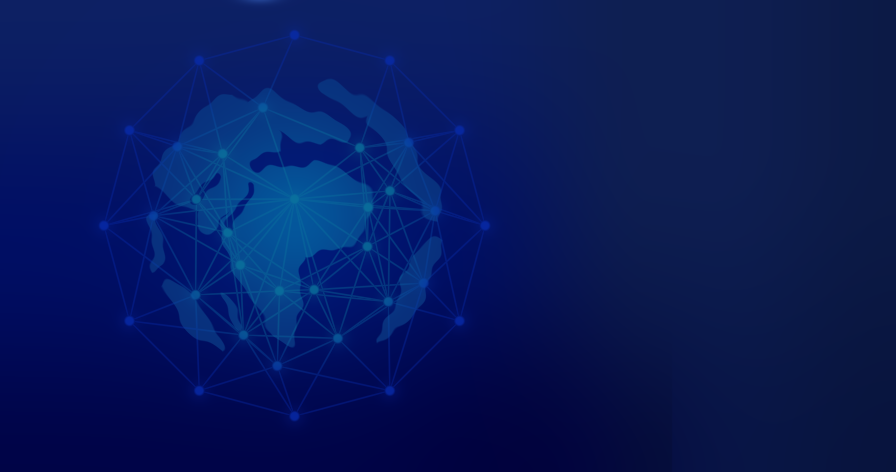
Give the GLSL for this background, as a Shadertoy shader.

```glsl
// A mirrored globe in teal and blue inside a twelve-sided mesh of glowing nodes, on deep navy.

const int NODES = 34;

// Capsule whose radius runs from ra at a to rb at b.
float capsule(vec2 p, vec2 a, vec2 b, float ra, float rb) {
    vec2 pa = p - a, ba = b - a;
    float h = clamp(dot(pa, ba) / dot(ba, ba), 0.0, 1.0);
    return length(pa - ba * h) - mix(ra, rb, h);
}

float ellipse(vec2 p, vec2 radii) {
    return (length(p / radii) - 1.0) * min(radii.x, radii.y);
}

// Signed distance to the continents, on a globe of radius one.
float land(vec2 p) {
    p += 0.018 * sin(p.yx * 17.0 + 1.0) + 0.010 * sin(p.yx * 39.0 + p * 13.0);

    // Large central continent
    float d = ellipse(p - vec2(0.04, 0.12), vec2(0.49, 0.32));
    d = min(d, capsule(p, vec2(-0.21, -0.10), vec2(-0.06, -0.73), 0.29, 0.08));

    // Northern lands and the peninsula
    d = min(d, ellipse(p - vec2(-0.60, 0.52), vec2(0.50, 0.40)));
    d = min(d, capsule(p, vec2(-0.20, 0.78), vec2(0.26, 0.62), 0.13, 0.10));
    d = min(d, capsule(p, vec2(-0.49, 0.26), vec2(-0.57, 0.02), 0.12, 0.08));

    // Seas cut out of the land
    d = max(d, -capsule(p, vec2(-0.24, 0.42), vec2(0.38, 0.53), 0.05, 0.06));
    d = max(d, -capsule(p, vec2(-0.43, 0.0), vec2(-0.30, 0.28), 0.025, 0.02));
    d = max(d, -capsule(p, vec2(-0.69, 0.20), vec2(-0.51, 0.32), 0.04, 0.02));

    // Lands along the rim, then islands
    d = min(d, capsule(p, vec2(0.20, 0.93), vec2(0.60, 0.78), 0.05, 0.08));
    d = min(d, capsule(p, vec2(0.60, 0.72), vec2(0.97, 0.08), 0.10, 0.07));
    d = min(d, capsule(p, vec2(0.94, -0.25), vec2(0.66, -0.82), 0.15, 0.09));
    d = min(d, capsule(p, vec2(-0.82, -0.47), vec2(-0.55, -0.80), 0.09, 0.07));
    d = min(d, capsule(p, vec2(-0.48, -0.50), vec2(-0.37, -0.66), 0.03, 0.03));
    d = min(d, capsule(p, vec2(-0.95, 0.05), vec2(-0.93, -0.28), 0.03, 0.04));
    return max(d, length(p) - 1.0);
}

// Node 0 is the hub; the others lie on four rings, some with gaps.
vec2 nodeAt(int index) {
    if (index == 0) return vec2(0.0, 0.18);
    float k = float(index - 1), angle, radius;
    if (index < 13) {
        angle = 30.0 * k;
        radius = 1.294;
    } else if (index < 22) {
        k -= 12.0;
        angle = 20.0 + 30.0 * k + 25.0 * step(1.5, k) + 20.0 * step(4.5, k) + 16.0 * step(6.5, k);
        radius = 0.69 + 0.13 * step(4.5, k) + (index == 15 ? 0.14 : 0.0);
    } else if (index < 28) {
        k -= 21.0;
        angle = 14.0 - 30.0 * k - 27.0 * step(1.5, k) - 11.0 * step(3.5, k);
        radius = 0.515 - 0.06 * step(1.5, k);
    } else {
        k -= 27.0;
        angle = -24.0 + 30.0 * k + 80.0 * step(2.5, k) + 57.0 * step(4.5, k);
        radius = 0.96;
    }
    angle = radians(angle);
    return radius * vec2(cos(angle), sin(angle));
}

vec3 background(vec2 uv) {
    vec3 left = mix(vec3(0.0, 0.015, 0.28), vec3(0.0, 0.055, 0.39), smoothstep(0.0, 0.5, uv.y));
    left = mix(left, vec3(0.05, 0.125, 0.39), smoothstep(0.45, 1.0, uv.y));
    vec3 right = mix(vec3(0.035, 0.09, 0.28), vec3(0.055, 0.12, 0.32), smoothstep(0.0, 0.7, uv.y));
    right *= 1.0 - 0.14 * smoothstep(1.5, 1.9, uv.x);
    vec3 color = mix(left, right, smoothstep(0.92, 1.38, uv.x));

    // Dark pool at the foot, and the faint upright seam that ends it
    vec2 pool = (uv - vec2(1.14, -0.02)) / vec2(0.30, 0.32);
    color = mix(color, vec3(0.0, 0.0, 0.23), 0.8 * exp(-dot(pool, pool)));
    color *= 1.0 - 0.12 * smoothstep(1.2, 1.42, uv.x) * smoothstep(1.426, 1.422, uv.x)
                 * smoothstep(0.35, 0.0, uv.y);

    // Small light on the top edge
    vec2 lamp = (uv - vec2(0.55, 1.005)) / vec2(0.04, 0.012);
    return color + vec3(0.10, 0.16, 0.22) * exp(-dot(lamp, lamp));
}

void mainImage(out vec4 fragColor, in vec2 fragCoord) {
    vec2 uv = fragCoord / iResolution.y;
    vec2 p = (uv - vec2(0.624, 0.522)) / 0.312;
    float pixel = 1.0 / (0.312 * iResolution.y);
    float r = length(p);
    vec3 color = background(uv);

    // Ocean glow, then land brightest near the middle
    color = mix(color, vec3(0.0, 0.12, 0.51), 0.75 * exp(-1.5 * r * r));
    float core = exp(-2.8 * dot(p - vec2(0.0, 0.06), p - vec2(0.0, 0.06)));
    vec3 landColor = mix(vec3(0.035, 0.19, 0.49), vec3(0.015, 0.36, 0.62), core);
    color = mix(color, landColor, 0.92 * smoothstep(pixel, -pixel, land(p)));

    // Mesh: join near neighbours; the hub reaches further
    if (r < 1.5) {
        vec2 nodes[NODES];
        for (int i = 0; i < NODES; i++) nodes[i] = nodeAt(i);
        vec3 glow = mix(vec3(0.04, 0.46, 0.62), vec3(0.03, 0.17, 0.68), smoothstep(0.65, 1.15, r));
        float lines = 0.0, dots = 0.0;
        for (int i = 0; i < NODES; i++) {
            float d = length(p - nodes[i]);
            dots = max(dots, 0.75 * smoothstep(0.042, 0.022, d) + 0.25 * exp(-d * d * 180.0));
            for (int j = i + 1; j < NODES; j++) {
                if (distance(nodes[i], nodes[j]) > (i == 0 ? 1.08 : 0.80)) continue;
                float edge = capsule(p, nodes[i], nodes[j], 0.004, 0.004);
                lines = max(lines, smoothstep(pixel, -0.5 * pixel, edge));
            }
        }
        color = mix(color, glow, max(0.38 * lines, 0.8 * dots));
    }
    fragColor = vec4(color, 1.0);
}
```
